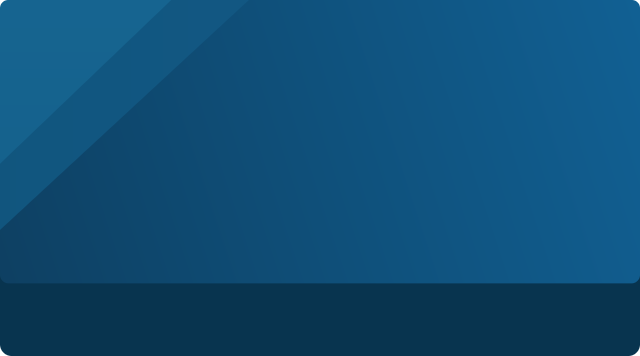
Write a WebGL 2 fragment shader that draws this background.

```glsl
#version 300 es
precision highp float;

uniform vec2 u_resolution;
out vec4 fragColor;

// Layout, in units of the canvas height
const float PANEL_BOTTOM = 0.204;
const float PANEL_RADIUS = 0.024;
const float CARD_RADIUS_TOP = 0.023;
const float CARD_RADIUS_BOTTOM = 0.033;

// Diagonal edges: distance from the top left corner along the top and the left
const vec2 CORNER_CUT = vec2(0.481, 0.460);
const vec2 BAND_CUT = vec2(0.699, 0.646);
const vec2 GRADIENT_DIRECTION = vec2(1.0, 0.33);

// Colours
const vec3 OUTSIDE = vec3(1.0);
const vec3 FOOTER = vec3(0.030, 0.202, 0.310);
const vec3 PANEL_DARK = vec3(0.053, 0.250, 0.385);
const vec3 PANEL_MID = vec3(0.059, 0.315, 0.482);
const vec3 PANEL_LIGHT = vec3(0.068, 0.377, 0.578);
const vec3 BAND_LEFT = vec3(0.066, 0.335, 0.495);
const vec3 BAND_RIGHT = vec3(0.070, 0.342, 0.512);
const vec3 CORNER_TOP = vec3(0.086, 0.394, 0.565);
const vec3 CORNER_LOW = vec3(0.082, 0.382, 0.552);

float roundedBox(vec2 p, vec2 halfSize, float radius) {
    vec2 q = abs(p) - halfSize + radius;
    return length(max(q, 0.0)) + min(max(q.x, q.y), 0.0) - radius;
}

// Signed distance to a diagonal cut, negative toward the corner
float cornerCut(vec2 fromCorner, vec2 cut) {
    vec2 slope = 1.0 / cut;
    return (dot(fromCorner, slope) - 1.0) / length(slope);
}

float coverage(float dist, float pixel) {
    return clamp(0.5 - dist / pixel, 0.0, 1.0);
}

vec3 panelGradient(vec2 p, vec2 size) {
    vec2 start = vec2(0.0, PANEL_BOTTOM);
    float t = dot(p - start, GRADIENT_DIRECTION) / dot(size - start, GRADIENT_DIRECTION);
    vec3 lower = mix(PANEL_DARK, PANEL_MID, clamp(t * 2.0, 0.0, 1.0));
    return mix(lower, PANEL_LIGHT, clamp(t * 2.0 - 1.0, 0.0, 1.0));
}

void main() {
    float pixel = 1.0 / u_resolution.y;
    vec2 p = gl_FragCoord.xy * pixel;
    vec2 size = u_resolution * pixel;
    vec2 fromCorner = vec2(p.x, size.y - p.y);

    // Panel with a diagonal band and a lighter corner
    vec3 panel = panelGradient(p, size);
    vec3 band = mix(BAND_LEFT, BAND_RIGHT, clamp(p.x / BAND_CUT.x, 0.0, 1.0));
    vec3 corner = mix(CORNER_TOP, CORNER_LOW, clamp(fromCorner.y / CORNER_CUT.y, 0.0, 1.0));
    panel = mix(panel, band, coverage(cornerCut(fromCorner, BAND_CUT), pixel));
    panel = mix(panel, corner, coverage(cornerCut(fromCorner, CORNER_CUT), pixel));

    // The panel runs past the top, so only its lower corners are rounded
    vec2 panelHalf = 0.5 * vec2(size.x, size.y + 0.1 - PANEL_BOTTOM);
    vec2 panelCentre = vec2(0.0, PANEL_BOTTOM) + panelHalf;
    float panelDist = roundedBox(p - panelCentre, panelHalf, PANEL_RADIUS);
    vec3 color = mix(FOOTER, panel, coverage(panelDist, pixel));

    // Outer card
    float cardRadius = p.y > 0.5 * size.y ? CARD_RADIUS_TOP : CARD_RADIUS_BOTTOM;
    float cardDist = roundedBox(p - 0.5 * size, 0.5 * size, cardRadius);
    color = mix(OUTSIDE, color, coverage(cardDist, pixel));

    fragColor = vec4(color, 1.0);
}
```
